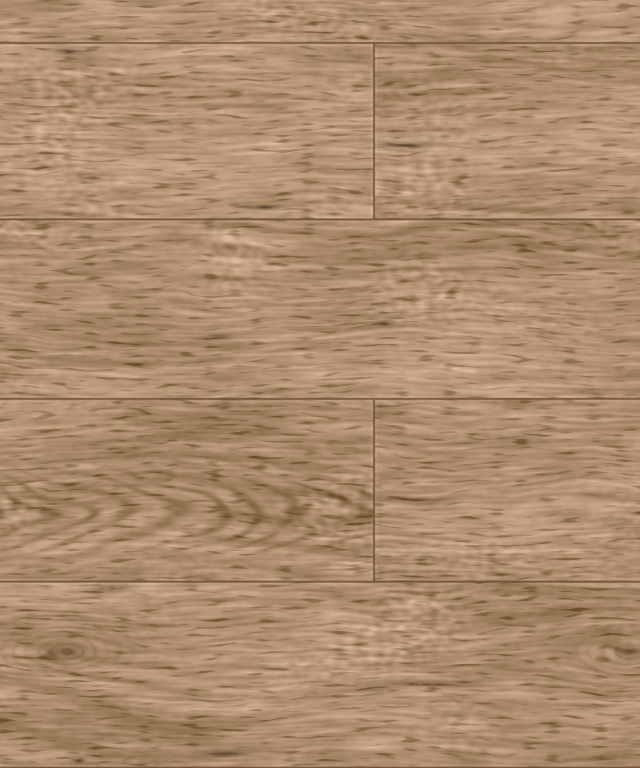
Give the GLSL for this texture, as a Shadertoy shader.

```glsl
// Oak laminate floor: wide horizontal planks with staggered joints, fine grain, arches and knots.

// Layout, in units of canvas height, measured down from the top edge
const float FIRST_SEAM = 0.056;
const float PLANK_WIDTH = 0.2275;
const float WIDTH_GROWTH = 0.0021;    // planks widen slightly downwards
const float PLANK_LENGTH = 1.9;
const float JOINT_X = 0.487;
const float SEAM_HALF_WIDTH = 0.0012;

// Figure
const float ARCH_ROW = 2.0;
const float ARCH_DEPTH = 0.667;
const float ARCH_RATE = 17.0;
const float KNOT_ROW = 3.0;
const vec2 KNOT_POS = vec2(0.088, 0.848);
const float KNOT_SPACING = 0.732;
const vec2 FLECK_CELL = vec2(0.21, 0.117);
const float FLECK_CHANCE = 0.4;

// Colours
const vec3 DARK_OAK = vec3(0.52, 0.40, 0.27);
const vec3 LIGHT_OAK = vec3(0.80, 0.67, 0.55);
const vec3 CRACK_BROWN = vec3(0.29, 0.20, 0.13);
const vec3 SEAM_BROWN = vec3(0.40, 0.28, 0.16);
const float BASE_TONE = 0.66;
const float TAU = 6.28318;

vec2 hash2(vec2 p) {
    vec3 h = fract(p.xyx * vec3(0.1031, 0.1030, 0.0973));
    h += dot(h, h.yzx + 33.33);
    return fract((h.xx + h.yz) * h.zy);
}

float cornerSlope(vec2 cell, vec2 offset) {
    return dot(hash2(cell) * 2.0 - 1.0, offset);
}

// Gradient noise, roughly -0.7 to 0.7
float noise(vec2 p) {
    vec2 i = floor(p), f = p - i;
    vec2 u = f * f * f * (f * (f * 6.0 - 15.0) + 10.0);
    vec2 e = vec2(1.0, 0.0);
    return mix(mix(cornerSlope(i, f), cornerSlope(i + e, f - e), u.x),
               mix(cornerSlope(i + e.yx, f - e.yx), cornerSlope(i + 1.0, f - 1.0), u.x), u.y);
}

float seamDepth(float row) {
    return FIRST_SEAM + row * (PLANK_WIDTH + WIDTH_GROWTH * row);
}

float rowAt(float depth) {
    float root = sqrt(PLANK_WIDTH * PLANK_WIDTH + 4.0 * WIDTH_GROWTH * (depth - FIRST_SEAM));
    return (root - PLANK_WIDTH) / (2.0 * WIDTH_GROWTH);
}

// Thin dark bands on the contours of a field
float bands(float field) {
    return pow(0.5 + 0.5 * sin(TAU * field), 2.5);
}

// Small scattered cracks and pin knots
float flecks(vec2 p) {
    vec2 cell = floor(p / FLECK_CELL);
    vec2 shape = hash2(cell + 71.0), centre = 0.3 + 0.4 * hash2(cell + 19.0);
    vec2 size = vec2(mix(0.008, 0.045, shape.x * shape.x), mix(0.0045, 0.0025, shape.x));
    vec2 d = (p - (cell + centre) * FLECK_CELL) / size;
    return step(shape.y, FLECK_CHANCE) * exp(-dot(d, d));
}

void mainImage(out vec4 fragColor, in vec2 fragCoord) {
    float px = 1.0 / iResolution.y;
    vec2 p = vec2(fragCoord.x, iResolution.y - fragCoord.y) * px;

    // Plank layout
    float rowPos = rowAt(p.y), row = floor(rowPos);
    float along = (p.x - JOINT_X) / PLANK_LENGTH + 0.5 * mod(row, 2.0);
    vec2 plank = vec2(floor(along), row);
    vec2 seed = hash2(plank + 7.0);

    // Grain coordinates: gentle waves, bowing around the knots
    vec2 toKnot = p - KNOT_POS;
    toKnot.x -= KNOT_SPACING * round(toKnot.x / KNOT_SPACING);
    float knotRow = step(abs(row - KNOT_ROW), 0.5);
    vec2 bow = toKnot / vec2(0.075, 0.035);
    vec2 q = p + seed * 9.0;
    q.y += 0.018 * noise(q * vec2(3.5, 7.0)) + 0.004 * noise(q * vec2(14.0, 30.0));
    q.y -= 0.7 * knotRow * toKnot.y * exp(-dot(bow, bow));

    // Streaks, pores and pale mottling
    float broad = noise(q * vec2(2.5, 11.0));
    float streak = noise(q * vec2(6.0, 75.0));
    float fine = noise(q * vec2(17.0, 190.0) + 31.0);
    float pores = smoothstep(0.10, 0.45, noise(q * vec2(32.0, 215.0) + 57.0));
    float mottle = smoothstep(0.0, 0.35, noise(q * vec2(5.0, 9.0) + 83.0));
    float speck = noise(q * vec2(75.0, 130.0) + 11.0);
    float tone = BASE_TONE + 0.1 * (seed.x - 0.5) + 0.4 * broad + 0.45 * streak + 0.6 * fine
               - 0.55 * pores + mottle * (0.06 + 0.5 * speck) + 0.15 * speck;

    // Growth lines in patches, broken up by the streaks
    float breakup = clamp(0.75 + 1.6 * streak + 0.8 * fine, 0.0, 1.3);
    float patches = smoothstep(0.0, 0.3, noise(q * vec2(2.2, 8.0) + 40.0));
    tone -= 0.42 * patches * breakup * bands(q.y * 34.0 + 3.0 * noise(q * vec2(2.0, 7.0) + 5.0));

    // Nested arches along one plank
    float off = p.y - ARCH_DEPTH + 0.012 * noise(vec2(p.x * 7.0, 3.0));
    float arch = p.x + 2.0 * sqrt(off * off + 0.00004) + 14.0 * off * off;
    float archMask = step(abs(row - ARCH_ROW), 0.5) * step(plank.x, -0.5) * exp(-pow(off / 0.055, 2.0));
    tone -= 0.6 * archMask * breakup * bands(arch * ARCH_RATE + 0.9 * noise(p * vec2(9.0, 25.0)));

    // Knots with rings
    float r = length(toKnot * vec2(1.0, 2.1)) + 0.008 * noise(p * vec2(25.0, 50.0));
    tone -= 0.55 * knotRow * breakup * exp(-r / 0.045) * bands(r * 62.0);
    float crack = knotRow * exp(-pow(r / 0.014, 2.0)) * 0.75;
    crack = max(crack, flecks(vec2(p.x, p.y + q.y - p.y - seed.y * 9.0)));
    crack *= clamp(0.75 + 1.5 * fine + speck, 0.0, 1.0);

    // Seams with a faint pale bevel
    float seamGap = p.y - seamDepth(round(rowPos));
    float jointGap = abs(along - round(along)) * PLANK_LENGTH;
    float gap = min(abs(seamGap), jointGap);
    float seam = 1.0 - smoothstep(SEAM_HALF_WIDTH - px, SEAM_HALF_WIDTH + px, gap);
    tone += 0.15 * (1.0 - smoothstep(0.002, 0.006, gap));

    vec3 wood = mix(DARK_OAK, LIGHT_OAK, clamp(tone, -0.35, 1.2));
    wood = mix(wood, CRACK_BROWN, 0.8 * crack);
    fragColor = vec4(mix(wood, SEAM_BROWN, 0.85 * seam), 1.0);
}
```
